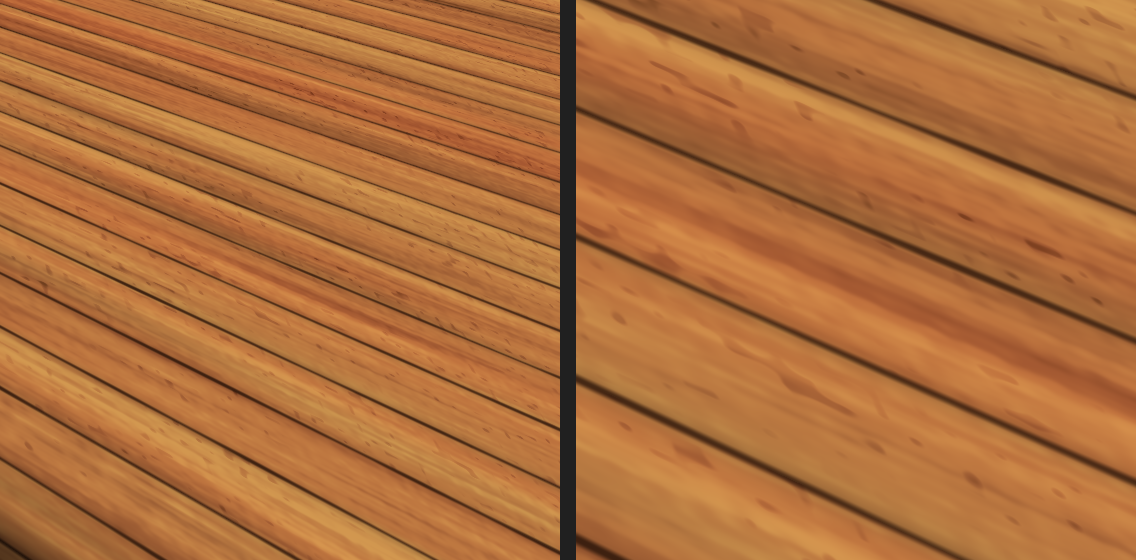
Left, the full canvas; right, a detail of the centre.
Write a Shadertoy shader that draws this texture.

```glsl
// Varnished wooden deck planks receding in perspective, with streaked grain and dark seams.

float hash(vec2 p) {
    vec3 q = fract(vec3(p.xyx) * 0.1031);
    q += dot(q, q.yzx + 33.33);
    return fract((q.x + q.y) * q.z);
}

float noise(vec2 p) {
    vec2 i = floor(p), f = fract(p);
    f = f * f * (3.0 - 2.0 * f);
    return mix(mix(hash(i), hash(i + vec2(1, 0)), f.x),
               mix(hash(i + vec2(0, 1)), hash(i + vec2(1, 1)), f.x), f.y);
}

// Signed noise, stretched along x
float grain(vec2 p, float alongScale, float acrossScale) {
    return noise(p * vec2(alongScale, acrossScale)) - 0.5;
}

// Maps the canvas to plank space: x runs along the planks, y counts them
vec2 plankSpace(vec2 uv) {
    float down = 1.0 - uv.y;
    float leftEdge = (down - 0.317 * uv.x) / (1.0 + 0.376 * uv.x);
    float depth = leftEdge + 0.966;
    return vec2(3.0 * (uv.x - 0.3 * down) / depth, 24.17 - 23.5 / depth);
}

// Dark brown to golden wood
vec3 woodColor(float tone) {
    vec3 dark = vec3(0.45, 0.24, 0.115);
    vec3 brown = vec3(0.62, 0.36, 0.20);
    vec3 amber = vec3(0.74, 0.465, 0.25);
    vec3 gold = vec3(0.83, 0.59, 0.31);
    vec3 c = mix(dark, brown, smoothstep(0.0, 0.36, tone));
    c = mix(c, amber, smoothstep(0.3, 0.68, tone));
    return mix(c, gold, smoothstep(0.62, 1.05, tone));
}

// Lightness of the wood, from broad bands to fine fibres
float woodTone(vec2 p, float id, float across, float nearness) {
    float tone = 0.64 + 0.22 * (hash(vec2(id + 40.0, 7.0)) - 0.5);
    tone += 0.24 * (0.45 - across) * (0.3 + hash(vec2(id + 60.0, 3.0)));
    tone += 0.42 * grain(p, 0.6, 3.0);
    tone += 0.30 * grain(p + 31.0, 1.3, 9.0);
    tone += 0.22 * grain(p + 57.0, 3.0, 22.0) * mix(0.6, 1.0, nearness);
    tone += 0.14 * grain(p + 83.0, 40.0, 16.0);
    return tone;
}

// Short dark pores scattered along the fibres
float pores(vec2 p) {
    float cluster = smoothstep(0.35, 0.75, noise(p * vec2(2.0, 2.5)));
    return cluster * smoothstep(0.74, 0.95, noise(p * vec2(34.0, 13.0)));
}

// Coverage of the seam at a distance from the plank edge
float seamMask(float dist, float halfWidth, float soft) {
    return 1.0 - smoothstep(halfWidth - soft, halfWidth + soft, dist);
}

void mainImage(out vec4 fragColor, in vec2 fragCoord) {
    vec2 uv = fragCoord / iResolution.xy;
    vec2 deck = plankSpace(uv);
    float id = floor(deck.y);
    float across = deck.y - id;
    float nearness = smoothstep(-6.0, 10.0, deck.y);

    // Each plank takes its own piece of grain
    vec2 p = vec2(deck.x + 50.0 + 23.0 * hash(vec2(id + 90.0, 5.0)),
                  deck.y + 20.0 + 7.37 * (id + 20.0));
    p.y += 0.04 * grain(p, 1.5, 1.0);
    float tone = woodTone(p, id, across, nearness);

    // Wavy figure on the near plank, fading to the right
    float figure = step(9.5, id) * step(id, 10.5) * (1.0 - smoothstep(0.2, 0.55, uv.x));
    float wave = sin(38.0 * deck.x + 9.0 * across + 7.0 * noise(p * vec2(5.0, 3.0)));
    tone += figure * (0.09 * wave * noise(p * vec2(6.0, 4.0)) - 0.06);
    tone -= 0.28 * pores(p);

    vec3 color = woodColor(tone);
    float redness = grain(p + 11.0, 0.5, 2.5) + 0.7 * (hash(vec2(id + 30.0, 9.0)) - 0.5);
    color += vec3(0.035, -0.03, -0.015) * redness;

    // Seams: a soft shaded rim around a thin dark gap
    float edge = abs(across - 0.5);
    float dist = 0.5 - edge;
    float seamId = floor(deck.y + 0.5);
    float wear = noise(vec2(deck.x * 5.0 + 60.0, seamId * 3.7 + 90.0));
    float soft = max(0.022, 0.7 * fwidth(deck.y));
    float gap = seamMask(dist, 0.016 + 0.016 * wear, soft);
    float rim = exp(-dist * 17.0);
    color *= 1.0 - 0.24 * rim;
    color = mix(color, vec3(0.19, 0.095, 0.045), gap * mix(0.6, 0.9, nearness) * (0.7 + 0.3 * wear));

    // Shadow over the nearest corner
    float shadow = smoothstep(10.9, 12.3, deck.y + 0.5 * grain(p, 1.0, 4.0));
    color *= 1.0 - 0.55 * shadow;

    fragColor = vec4(clamp(color, 0.0, 1.0), 1.0);
}
```
